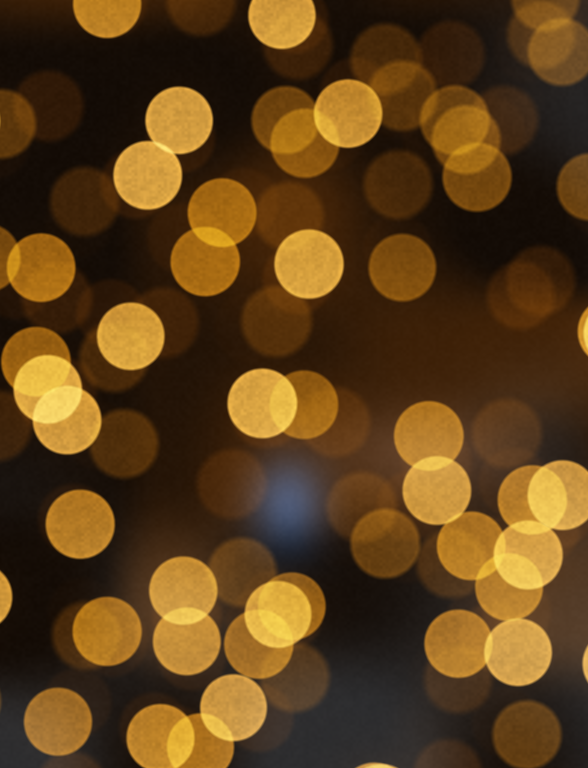
Give the GLSL for this background, as a WebGL 2 fragment shader.

```glsl
#version 300 es
precision highp float;

uniform vec2 u_resolution;
out vec4 fragColor;

float hash(vec2 p) {
    return fract(sin(dot(p, vec2(127.1, 311.7))) * 43758.5453);
}

float noise(vec2 p) {
    vec2 cell = floor(p), f = fract(p);
    f = f * f * (3.0 - 2.0 * f);
    float low = mix(hash(cell), hash(cell + vec2(1, 0)), f.x);
    float high = mix(hash(cell + vec2(0, 1)), hash(cell + vec2(1, 1)), f.x);
    return mix(low, high, f.y);
}

float glow(vec2 p, vec2 center, vec2 size) {
    vec2 q = (p - center) / size;
    return exp(-dot(q, q));
}

vec3 screenBlend(vec3 a, vec3 b) {
    return 1.0 - (1.0 - a) * (1.0 - clamp(b, 0.0, 1.0));
}

// Dim umber through amber to pale gold
vec3 lampColor(float light) {
    vec3 amber = mix(vec3(0.12, 0.055, 0.005), vec3(0.62, 0.38, 0.05), smoothstep(0.0, 0.6, light));
    return mix(amber, vec3(0.83, 0.61, 0.24), smoothstep(0.5, 0.95, light));
}

vec3 backdrop(vec2 p, float aspect) {
    vec3 color = vec3(0.075, 0.045, 0.022);
    color += vec3(0.17, 0.085, 0.008) * smoothstep(0.4, 0.9, noise(p * 6.0 + 3.7));
    // Cool haze, mostly low and along the right side
    float haze = smoothstep(0.25, 0.8, noise(p * 4.5 + 11.0));
    haze *= max(1.0 - smoothstep(0.1, 0.5, p.y), 0.7 * smoothstep(0.7, 1.0, p.x / aspect));
    color += vec3(0.10, 0.13, 0.16) * haze;
    color += vec3(0.17, 0.14, 0.13) * glow(p, vec2(0.73 * aspect, 0.41), vec2(0.12, 0.06));
    color += vec3(0.07, 0.22, 0.42) * glow(p, vec2(0.49 * aspect, 0.345), vec2(0.05, 0.06));
    return color;
}

void main() {
    vec2 p = gl_FragCoord.xy / u_resolution.y;
    float aspect = u_resolution.x / u_resolution.y;
    float pixel = 1.0 / u_resolution.y;
    vec3 color = backdrop(p, aspect);
    float grain = noise(p * 260.0) + 0.6 * noise(p * 130.0 + 5.0) - 0.8;

    // Out-of-focus lamps on a strongly jittered grid
    for (int i = 0; i < 88; i++) {
        vec2 cell = vec2(i % 8, i / 8);
        vec2 jitter = vec2(hash(cell + 1.3), hash(cell + 7.9)) - 0.5;
        vec2 center = (cell + 0.5 + 1.5 * jitter) / vec2(8, 11);
        center = (center * 1.08 - 0.04) * vec2(aspect, 1.0);

        // Lamps fade in the upper right and around the blue gap
        float light = hash(cell + 23.1);
        light *= 1.0 - 0.6 * smoothstep(0.62, 0.85, center.x / aspect) * smoothstep(0.55, 0.7, center.y);
        light *= 1.0 - 0.85 * glow(center, vec2(0.49 * aspect, 0.345), vec2(0.07));

        float radius = 0.0435 + 0.002 * hash(cell + 41.7);
        vec2 q = (p - center) / radius;
        float d = length(q);
        float blur = max(mix(0.007, 0.0023, smoothstep(0.1, 0.4, light)), pixel) / radius;
        float disc = 1.0 - smoothstep(1.0 - blur, 1.0 + blur, d);

        // Uneven fill, bright rim and fine speckle
        vec3 lamp = lampColor(light - 0.05 * q.y * smoothstep(0.2, 0.5, light));
        lamp *= 0.98 + 0.1 * smoothstep(0.8, 0.95, d) + 0.09 * grain;
        color = screenBlend(color, lamp * disc);

        // Offset ghost and soft spill around the brighter lamps
        float ghost = 1.0 - smoothstep(0.9, 1.12, length(q - 1.6 * jitter));
        color = screenBlend(color, vec3(0.10, 0.045, 0.004) * ghost * (1.0 - disc) * light);
        color += vec3(0.035, 0.018, 0.002) * light * exp(-0.7 * d * d) * (1.0 - disc);
    }

    color += 0.012 * grain;
    fragColor = vec4(clamp(color, 0.0, 1.0), 1.0);
}
```
